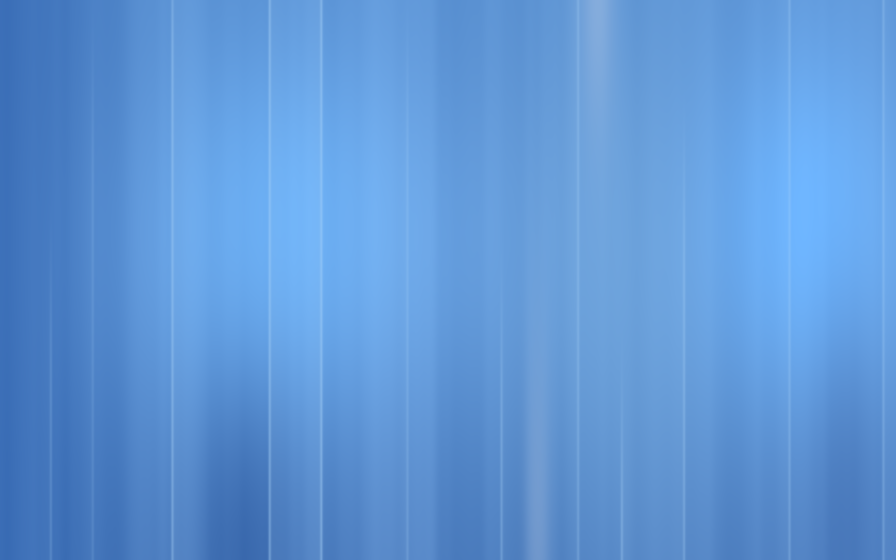
Reproduce this background procedurally as a Shadertoy shader.

```glsl
// Blue curtain of light: a soft vertical gradient with two bright glows,
// broad hazy columns from one-dimensional noise, and thin pale vertical
// streaks scattered by a hashed loop, each with a one-sided halo.

float hash(float n) {
    return fract(sin(n * 127.1 + 3.7) * 4375.85);
}

float noise(float x) {
    float cell = floor(x);
    float t = fract(x);
    return mix(hash(cell), hash(cell + 1.0), t * t * (3.0 - 2.0 * t));
}

// Gaussian falloff around a centre, with a separate radius per axis
float glow(vec2 uv, vec2 centre, vec2 radius) {
    vec2 d = (uv - centre) / radius;
    return exp(-dot(d, d));
}

// Broad curtain folds; the slow drift with height keeps them from being uniform
float folds(vec2 uv) {
    float broad = noise(uv.x * 13.0 + 0.3 * uv.y + 5.0) - 0.5;
    float medium = noise(uv.x * 38.0 + 21.0) - 0.5;
    float fine = noise(uv.x * 110.0 + 60.0) - 0.5;
    return 0.045 * broad + 0.028 * medium + 0.012 * fine;
}

// Thin lines, one jittered into each column, some fading out upwards
float streaks(vec2 uv) {
    const float COUNT = 12.0;
    float light = 0.0;
    float core = max(0.0016, 0.7 / iResolution.x);
    for (float i = 0.0; i < COUNT; i++) {
        float x = (i + 0.5 + 0.8 * (hash(i + 11.0) - 0.5)) / COUNT;
        float side = hash(i + 31.0) < 0.5 ? -1.0 : 1.0;
        float d = (uv.x - x) * side;
        float strength = mix(0.12, 0.38, hash(i + 47.0));
        float line = exp(-d * d / (core * core));
        float halo = smoothstep(-0.002, 0.002, d) * exp(-max(d, 0.0) / 0.014);
        float reach = mix(0.3, 1.6, hash(i + 73.0));
        float fade = 1.0 - smoothstep(reach - 0.3, reach + 0.1, uv.y);
        light += strength * fade * (line + 0.3 * halo);
    }
    return light;
}

void mainImage(out vec4 fragColor, in vec2 fragCoord) {
    vec2 uv = fragCoord / iResolution.xy;

    // Vertical gradient, lightest a little above the middle
    vec3 color = mix(vec3(0.31, 0.50, 0.755), vec3(0.355, 0.57, 0.825), uv.y);
    float middle = exp(-pow((uv.y - 0.58) / 0.34, 2.0));
    color = mix(color, vec3(0.415, 0.635, 0.885), 0.9 * middle);

    // Greyer haze right of centre
    float haze = glow(uv, vec2(0.69, 0.52), vec2(0.13, 0.55));
    color = mix(color, vec3(0.45, 0.655, 0.86), 0.6 * haze);

    // Two saturated glows
    float leftGlow = glow(uv, vec2(0.32, 0.60), vec2(0.13, 0.30));
    float rightGlow = glow(uv, vec2(0.90, 0.61), vec2(0.10, 0.29));
    color = mix(color, vec3(0.445, 0.715, 0.985), 0.9 * leftGlow);
    color = mix(color, vec3(0.42, 0.705, 1.0), 0.95 * rightGlow);

    // Deep blue left edge and shadowed columns rising from the bottom
    float edge = 1.0 - smoothstep(-0.03, 0.23, uv.x);
    color = mix(color, vec3(0.21, 0.41, 0.70), 0.88 * edge);
    float shadow = glow(uv, vec2(0.27, 0.0), vec2(0.05, 0.28))
                 + glow(uv, vec2(0.945, 0.0), vec2(0.04, 0.38));
    color = mix(color, vec3(0.22, 0.40, 0.67), 0.6 * shadow);

    // Curtain folds and their stronger contrast near the bottom
    float low = 1.0 - smoothstep(0.0, 0.5, uv.y);
    color += folds(uv) * (1.0 + 0.7 * low) * vec3(1.0, 1.0, 0.85);

    // Pale wisps: one hanging from the top, one rising from the bottom
    float wisps = 0.45 * glow(uv, vec2(0.667, 1.05), vec2(0.019, 0.28))
                + 0.35 * glow(uv, vec2(0.600, 0.05), vec2(0.014, 0.38));
    color = mix(color, vec3(0.69, 0.77, 0.89), wisps);

    color = mix(color, vec3(0.67, 0.83, 0.97), min(streaks(uv), 0.6));
    fragColor = vec4(clamp(color, 0.0, 1.0), 1.0);
}
```
